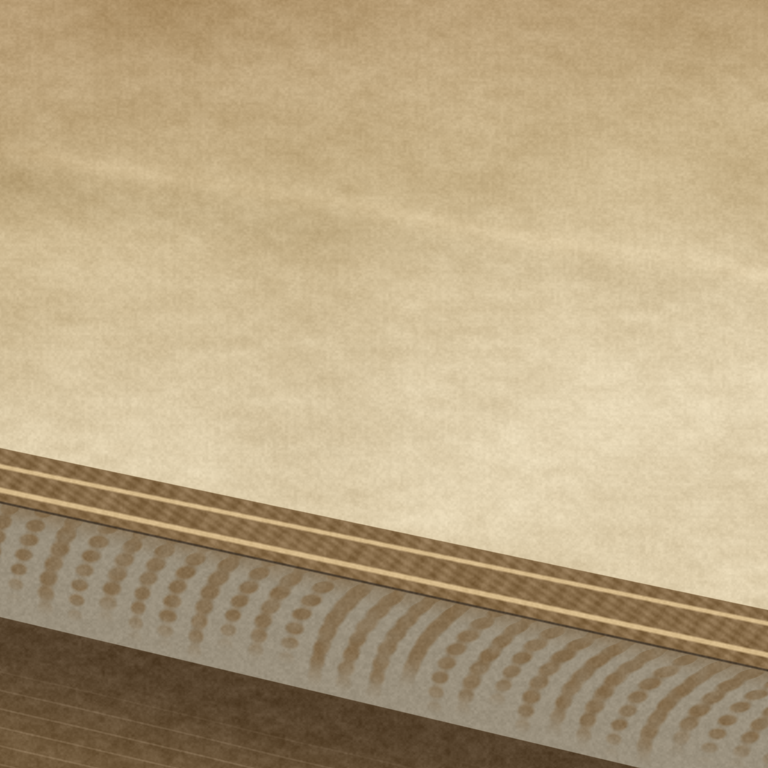
Give the GLSL for this texture, as a WebGL 2 fragment shader.

```glsl
#version 300 es
precision highp float;
// Stacked sheets of corrugated cardboard seen at a slant: a mottled kraft
// face above, thin pale liners, an embossed grey side and a dark lower stack.
// Slanted lines split the layers; value noise and bent dot columns add texture.

#define GRAIN 0.045
#define MOTTLE 0.075
#define COLUMN_PITCH 0.039
#define DOT_PITCH 0.0205
#define LINER_WIDTH 0.0028

uniform vec2 u_resolution;
out vec4 fragColor;

const vec3 KRAFT_DARK = vec3(0.68, 0.57, 0.41);
const vec3 KRAFT_MID = vec3(0.79, 0.705, 0.545);
const vec3 KRAFT_LIGHT = vec3(0.875, 0.81, 0.675);
const vec3 FLUTE_BROWN = vec3(0.52, 0.415, 0.28);
const vec3 SIDE_GREY = vec3(0.60, 0.56, 0.485);
const vec3 SIDE_BROWN = vec3(0.50, 0.405, 0.28);
const vec3 LINER = vec3(0.88, 0.77, 0.58);
const vec3 STACK_DARK = vec3(0.33, 0.255, 0.17);
const vec3 STACK_LIGHT = vec3(0.44, 0.35, 0.235);

float hash(vec2 p) {
  return fract(sin(dot(p, vec2(127.1, 311.7))) * 43758.5453);
}

float noise(vec2 p) {
  vec2 i = floor(p), f = fract(p);
  f = f * f * (3.0 - 2.0 * f);
  return mix(mix(hash(i), hash(i + vec2(1, 0)), f.x),
             mix(hash(i + vec2(0, 1)), hash(i + vec2(1, 1)), f.x), f.y);
}

float fbm(vec2 p) {
  float sum = 0.0, amp = 0.5;
  for (int i = 0; i < 5; i++) {
    sum += amp * noise(p);
    p = mat2(1.6, 1.2, -1.2, 1.6) * p + 7.3;
    amp *= 0.5;
  }
  return sum;
}

// Signed height above a line running from the left to the right border.
float above(vec2 p, float left, float right) {
  return p.y - mix(left, right, p.x);
}

float stroke(float d, float width, float soft) {
  return 1.0 - smoothstep(width - soft, width + soft, abs(d));
}

vec3 kraftFace(vec2 p) {
  float light = 0.5 + (0.72 - p.y) * 1.35 + 0.13 * (p.x - 0.5);
  vec3 col = mix(KRAFT_DARK, KRAFT_MID, smoothstep(0.0, 0.5, light));
  col = mix(col, KRAFT_LIGHT, smoothstep(0.38, 0.95, light));
  float blotch = fbm(p * vec2(5.0, 9.0) + 2.0) - 0.48;
  float fibre = fbm(vec2(p.x + 0.3 * p.y, p.y) * vec2(35.0, 65.0)) - 0.48;
  col += vec3(0.9, 1.0, 1.1) * MOTTLE * (1.7 * blotch + fibre);
  // Pale crease with a shadowed side, fading in and out along its length.
  float crease = above(p, 0.802, 0.645) + 0.012 * (noise(p * 9.0) - 0.5);
  float patchy = 0.35 + 0.65 * noise(vec2(p.x * 11.0, 3.0));
  col += 0.05 * patchy * exp(-pow(crease / 0.011, 2.0));
  col -= 0.035 * (1.0 - 0.7 * p.x) * exp(-pow((crease + 0.04) / 0.028, 2.0));
  return col;
}

// Brown imprint, strongest at the top, in columns that lean right as they rise.
vec3 embossedSide(vec2 p, float v) {
  float bend = mix(0.035, 0.115, p.x);
  float x = p.x - bend * v * v + 0.004 * noise(p * 25.0);
  float u = x / COLUMN_PITCH;
  float id = floor(u);
  float column = 0.5 + 0.5 * cos(6.28318 * (u - id - 0.5));
  float row = (p.y + 0.21 * p.x) / DOT_PITCH + 0.4 * hash(vec2(id, 4.0));
  float dots = 0.5 + 0.5 * cos(6.28318 * row);
  float joined = 0.35 + 0.5 * hash(vec2(id, 9.0));
  float ink = smoothstep(0.32, 0.78, column * mix(dots, 1.0, joined) + 0.22 * v);
  ink *= smoothstep(0.08, 0.42, v + 0.22 * (hash(vec2(id, 1.0)) - 0.5));
  ink = max(ink * 0.8, 0.65 * smoothstep(0.78, 1.05, v));
  ink *= 0.75 + 0.5 * noise(p * 70.0);
  return mix(SIDE_GREY, SIDE_BROWN, clamp(ink, 0.0, 1.0));
}

vec3 fluteEdge(vec2 p, float depth) {
  vec2 cell = vec2(p.x - 0.8 * depth, depth) / vec2(0.026, 0.017);
  float bumps = sin(6.28318 * cell.x) * sin(6.28318 * cell.y);
  return FLUTE_BROWN + 0.055 * bumps + 0.09 * (fbm(p * 55.0) - 0.45);
}

vec3 lowerStack(vec2 p, float depth) {
  vec3 col = mix(STACK_DARK, STACK_LIGHT, smoothstep(0.01, 0.19, depth));
  float layer = abs(fract(depth / 0.024 + 0.12 * noise(p * 8.0)) - 0.5);
  col += 0.07 * smoothstep(0.4, 0.5, layer) * smoothstep(0.03, 0.12, depth);
  return col + 0.10 * (fbm(p * vec2(60.0, 95.0)) - 0.48);
}

void main() {
  vec2 p = gl_FragCoord.xy / u_resolution;
  float aa = 1.0 / min(u_resolution.x, u_resolution.y);
  float face = above(p, 0.4167, 0.2057);
  float seam = above(p, 0.346, 0.127);
  float base = above(p, 0.1966, -0.0394);

  vec3 col = lowerStack(p, -base);
  float v = base / max(base - seam, 0.01);
  col = mix(col, embossedSide(p, v), smoothstep(-aa, aa, base));
  col = mix(col, fluteEdge(p, -face), smoothstep(-aa, aa, seam));
  col = mix(col, LINER, 0.9 * stroke(above(p, 0.393, 0.188), LINER_WIDTH, 1.5 * aa));
  float lower = above(p, 0.362, 0.147);
  col = mix(col, LINER, 0.9 * stroke(lower, LINER_WIDTH * 1.2, 1.5 * aa));
  col = mix(col, vec3(0.22, 0.18, 0.14), 0.8 * stroke(seam, 0.0014, 1.2 * aa));
  col = mix(col, kraftFace(p), smoothstep(-aa, aa, face));

  float grain = noise(p * 260.0) + 0.6 * noise(p * 430.0 + 17.0) - 0.8;
  fragColor = vec4(clamp(col + GRAIN * grain, 0.0, 1.0), 1.0);
}
```
